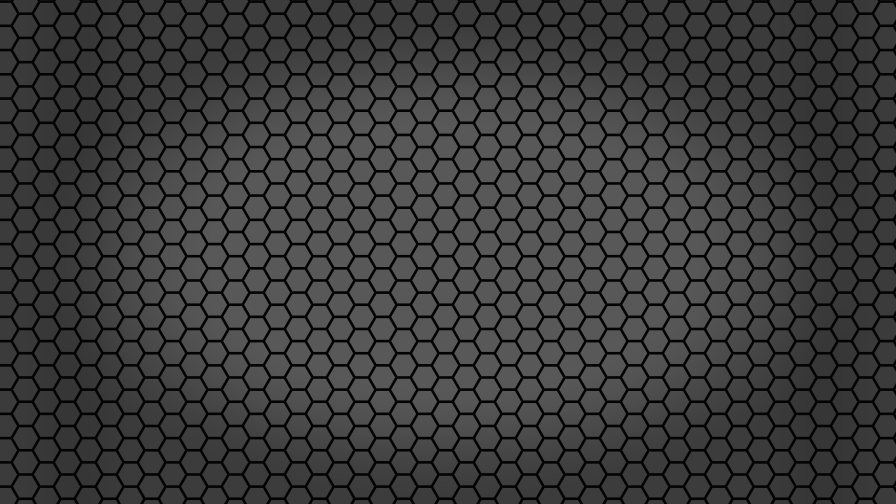
A Shadertoy shader for this pattern:

```glsl
// Honeycomb mesh: flat-topped grey hexagons parted by near-black lines.
// Two interleaved rectangular lattices give the nearest cell centre; a soft
// oval light brightens the middle and two faint bands shade the sides.

const float ROWS = 20.78;                      // cells down the canvas
const float LINE_WIDTH = 0.0052;               // in canvas heights
const vec2  GRID_ORIGIN = vec2(-0.0046, 0.0157); // a cell centre, from the middle
const vec3  LINE_COLOR = vec3(0.013);
const float FILL_CENTER = 0.345;
const float FILL_EDGE = 0.235;
const vec2  LIGHT_FADE = vec2(0.50, 0.98);     // start and end of the falloff
const float LIGHT_DROP = -0.02;                // vertical shift of the light
const float BAND_POS = 0.84;                   // side bands, in half widths
const float BAND_WIDTH = 0.10;
const float BAND_DEPTH = 0.025;
const float SQRT3 = 1.7320508;

// Offset from the nearest cell centre, for cells of height 1
vec2 hexLocal(vec2 p) {
    vec2 period = vec2(SQRT3, 1.0);
    vec2 a = mod(p + 0.5 * period, period) - 0.5 * period;
    vec2 b = mod(p, period) - 0.5 * period;
    return dot(a, a) < dot(b, b) ? a : b;
}

// Distance from a point inside the cell to its border
float hexBorder(vec2 q) {
    q = abs(q);
    return 0.5 - max(q.y, dot(q, vec2(0.5 * SQRT3, 0.5)));
}

// Brightness of the fill; p spans -1 to 1 over the canvas
float fillShade(vec2 p) {
    float r = length(p - vec2(0.0, LIGHT_DROP));
    float shade = mix(FILL_CENTER, FILL_EDGE, smoothstep(LIGHT_FADE.x, LIGHT_FADE.y, r));
    float band = (abs(p.x) - BAND_POS) / BAND_WIDTH;
    return shade - BAND_DEPTH * exp(-band * band);
}

void mainImage(out vec4 fragColor, in vec2 fragCoord) {
    vec2 centered = fragCoord - 0.5 * iResolution.xy;
    vec2 p = centered / iResolution.y;
    float pixel = 1.0 / iResolution.y;

    // Mesh lines, smoothed over about one pixel
    float border = hexBorder(hexLocal((p - GRID_ORIGIN) * ROWS)) / ROWS;
    float inside = clamp((border - 0.5 * LINE_WIDTH) / pixel + 0.5, 0.0, 1.0);

    // Lit fill
    vec3 fill = vec3(fillShade(2.0 * centered / iResolution.xy));
    fragColor = vec4(mix(LINE_COLOR, fill, inside), 1.0);
}
```
